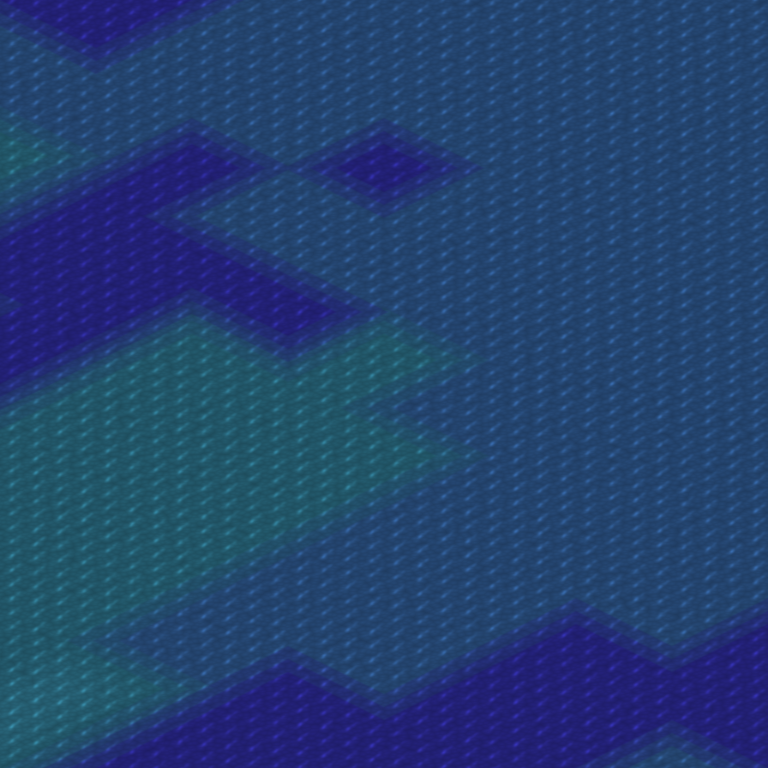
Reproduce this background procedurally as a three.js fragment shader.

```glsl
#define GRID 8.0
#define FAR 99.0
#define BAND 0.27
#define SOFT 0.03
#define WEAVE vec2(32.0, 27.0)
#define GRAIN 0.16
#define GLINT 0.62
#define INDIGO vec3(0.132, 0.125, 0.455)
#define STEEL vec3(0.138, 0.265, 0.430)
#define TEAL vec3(0.130, 0.335, 0.405)
#define LAGOON vec3(0.145, 0.365, 0.440)

varying vec2 vUv;

float hash(vec2 p) {
  p = fract(p * vec2(0.1031, 0.1137));
  p += dot(p, p.yx + 33.33);
  return fract((p.x + p.y) * p.x * 17.0);
}

// Distance to a box on the slanted grid, with mitred corners
float box(vec2 s, vec2 low, vec2 high) {
  vec2 e = max(low - s, s - high);
  return max(e.x, e.y);
}

// Terraced rise from 0 inside a shape to 1 outside
float terrace(float d) {
  float level = 0.0;
  for (int i = 0; i < 3; i++) {
    level += smoothstep(-SOFT, SOFT, d - float(i) * BAND);
  }
  return level / 3.0;
}

float indigoField(vec2 s) {
  // Upper corner, left mass and small diamond
  float d = box(s, vec2(-FAR, 0.0), vec2(2.0, FAR));
  float mass = box(s, vec2(5.0, -FAR), vec2(6.0, -1.0));
  mass = min(mass, box(s, vec2(5.0, -FAR), vec2(8.0, -3.0)));
  mass = min(mass, box(s, vec2(5.0, -4.0), vec2(10.0, -3.0)));
  mass = max(mass, -box(s, vec2(-FAR), vec2(6.6, -6.1)));
  d = min(d, mass);
  d = min(d, box(s, vec2(7.0, 0.0), vec2(8.0, 1.0)));

  // Lower ridges, with a clearing
  float ridge = box(s, vec2(17.0, -FAR), vec2(FAR, -11.0));
  ridge = min(ridge, box(s, vec2(19.0, -FAR), vec2(FAR, -7.0)));
  ridge = min(ridge, box(s, vec2(21.0, -FAR), vec2(FAR, -3.0)));
  ridge = max(ridge, -box(s, vec2(22.0, -FAR), vec2(FAR, -8.0)));
  return min(d, ridge);
}

float tealField(vec2 s) {
  float d = box(s, vec2(9.0, -FAR), vec2(14.0, -5.0));
  d = min(d, box(s, vec2(11.0, -5.5), vec2(12.0, -3.0)));
  d = min(d, box(s, vec2(9.0, -FAR), vec2(16.0, -12.7)));
  return min(d, box(s, vec2(-FAR), vec2(3.7, -2.8)));
}

// Nearest scattered point, for fine grain
float cellular(vec2 p) {
  vec2 cell = floor(p);
  float nearest = 1.0;
  for (int y = -1; y <= 1; y++) {
    for (int x = -1; x <= 1; x++) {
      vec2 c = cell + vec2(float(x), float(y));
      vec2 site = c + vec2(hash(c), hash(c + 57.0));
      nearest = min(nearest, length(site - p));
    }
  }
  return nearest;
}

// Woven rows of dashes and bright dots
float weave(vec2 uv, float row) {
  vec2 p = vec2(uv.x, row) * WEAVE;
  vec2 f = fract(p) - 0.5;
  float dash = exp(-24.0 * f.y * f.y) * (0.6 + 0.4 * cos(6.2832 * f.x));
  float dot1 = exp(-dot(f * f, vec2(90.0, 45.0)));
  vec2 g = f - vec2(0.27, -0.12);
  float dot2 = exp(-dot(g * g, vec2(70.0, 60.0)));
  float sparkle = 0.65 + 0.35 * hash(floor(p));
  return 0.2 * dash + sparkle * (0.7 * dot1 + 0.35 * dot2);
}

void main() {
  float depth = 1.0 - vUv.y;
  vec2 slant = vec2(vUv.x + 2.0 * depth, vUv.x - 2.0 * depth);
  vec2 s = slant * GRID;

  // Terraced colour regions
  vec3 color = mix(TEAL, STEEL, terrace(tealField(s) - 0.05));
  float lagoon = box(s, vec2(14.6, -FAR), vec2(15.4, -13.4));
  color = mix(LAGOON, color, terrace(lagoon));
  color = mix(INDIGO, color, terrace(indigoField(s)));

  // Fine grain and glints
  float grain = 0.5 - cellular(slant * vec2(81.0, 72.0));
  float glint = weave(vUv, slant.x);
  color *= 0.96 + GRAIN * grain + GLINT * glint;
  gl_FragColor = vec4(color, 1.0);
}
```
